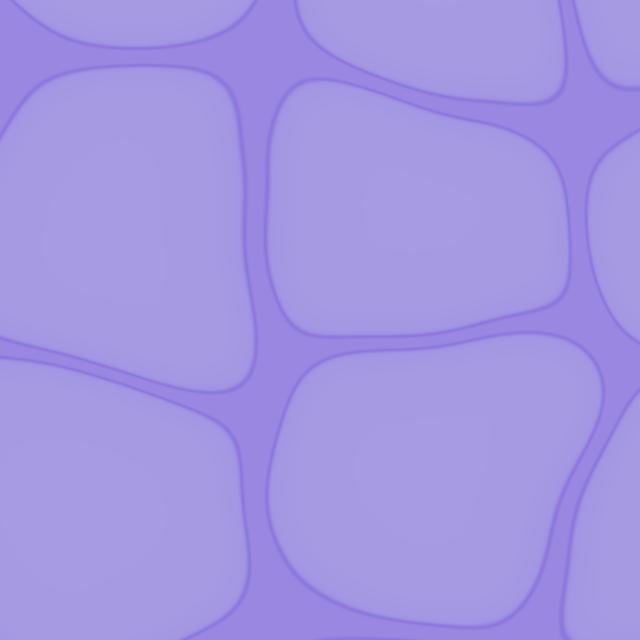
A WebGL 2 fragment shader for this texture:

```glsl
#version 300 es
precision highp float;

#define CELLS 2.25
#define JITTER 0.74
#define ROUNDING 0.085
#define GAP 0.024
#define WARP 0.13
#define LINE_WIDTH 0.0066
#define SHADE_DEPTH 0.045
#define STONE_COLOR vec3(0.653, 0.607, 0.892)
#define GAP_COLOR vec3(0.602, 0.530, 0.882)
#define LINE_COLOR vec3(0.550, 0.470, 0.868)

uniform vec2 u_resolution;
out vec4 fragColor;

// Integer hash of a lattice point, two values in 0..1
vec2 hash2(vec2 p) {
    uvec2 q = uvec2(ivec2(p) + 4096);
    q = q * 1664525u + 1013904u;
    q.x += q.y * 1664525u;
    q.y += q.x * 1664525u;
    q ^= q >> 16u;
    q.x += q.y * 1664525u;
    q.y += q.x * 1664525u;
    q ^= q >> 16u;
    return vec2(q & 65535u) / 65535.0;
}

float cornerSlope(vec2 cell, vec2 corner, vec2 f) {
    float angle = 6.28318 * hash2(cell + corner).x;
    return dot(vec2(cos(angle), sin(angle)), f - corner);
}

float gradientNoise(vec2 p) {
    vec2 i = floor(p);
    vec2 f = p - i;
    vec2 u = f * f * f * (f * (f * 6.0 - 15.0) + 10.0);
    float low = mix(cornerSlope(i, vec2(0, 0), f), cornerSlope(i, vec2(1, 0), f), u.x);
    float high = mix(cornerSlope(i, vec2(0, 1), f), cornerSlope(i, vec2(1, 1), f), u.x);
    return mix(low, high, u.y);
}

vec2 seedPoint(vec2 cell) {
    return cell + 0.5 + JITTER * (hash2(cell) - 0.5);
}

// Rounded distance to the cell outline, positive inside a stone
float stoneDistance(vec2 p) {
    vec2 base = floor(p);
    vec2 home = base;
    float nearest = 1e3;
    for (int y = -2; y <= 2; y++) {
        for (int x = -2; x <= 2; x++) {
            vec2 cell = base + vec2(x, y);
            float dist = distance(p, seedPoint(cell));
            if (dist < nearest) {
                nearest = dist;
                home = cell;
            }
        }
    }

    // Exponential smooth minimum over the bisectors with all neighbours
    vec2 center = seedPoint(home);
    float sum = 0.0;
    for (int y = -2; y <= 2; y++) {
        for (int x = -2; x <= 2; x++) {
            if (x == 0 && y == 0) continue;
            vec2 other = seedPoint(home + vec2(x, y));
            float border = dot(0.5 * (center + other) - p, normalize(other - center));
            sum += exp(-border / ROUNDING);
        }
    }
    return -ROUNDING * log(sum) - GAP;
}

void main() {
    vec2 p = CELLS * gl_FragCoord.xy / u_resolution.y + vec2(3.0, 7.0);
    float pixel = CELLS / u_resolution.y;

    // Gentle bends in the outlines
    vec2 bend = vec2(gradientNoise(p * 1.5 + 31.0), gradientNoise(p * 1.5 + 73.0));
    float d = stoneDistance(p + WARP * bend);

    // Stone face, softly shaded towards its rim
    float rim = 0.42 * exp(-max(d, 0.0) / SHADE_DEPTH);
    vec3 stone = mix(STONE_COLOR, GAP_COLOR, rim);
    vec3 color = mix(GAP_COLOR, stone, smoothstep(-pixel, pixel, d));

    // Thin dark outline, softer on the inner side
    float width = max(LINE_WIDTH, pixel) * (d > 0.0 ? 1.25 : 0.95);
    color = mix(color, LINE_COLOR, exp(-d * d / (width * width)));

    fragColor = vec4(color, 1.0);
}
```
